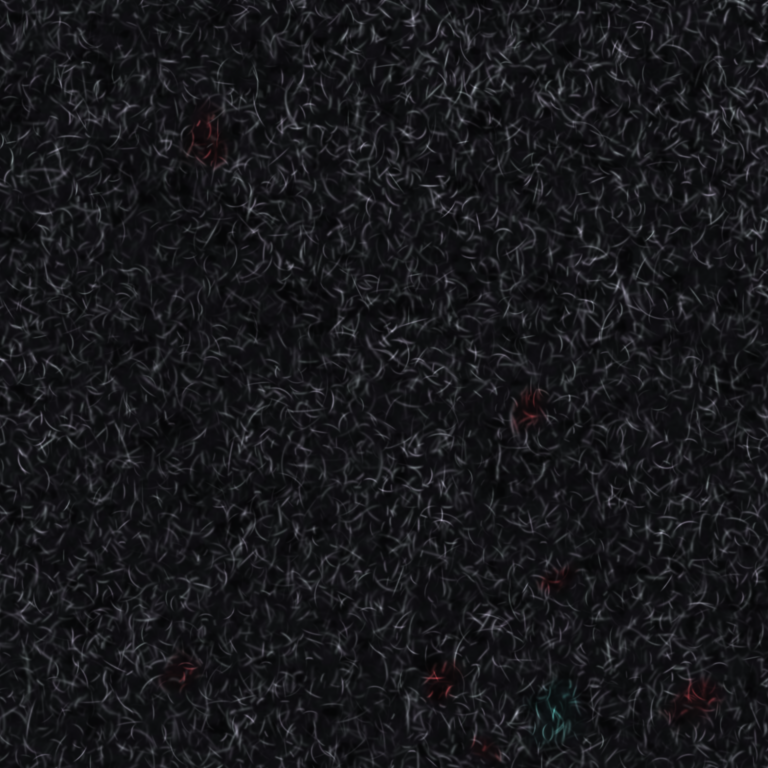
Give the GLSL for this texture, as a WebGL 2 fragment shader.

```glsl
#version 300 es
precision highp float;

uniform vec2 u_resolution;
out vec4 fragColor;

// Values to tune, lengths in canvas heights
const int LAYERS = 10;
const int TUFTS = 8;
const float COARSE_CELLS = 24.0;
const float FINE_CELLS = 64.0;
const float THIN_FIBRE = 0.0012;
const float THICK_FIBRE = 0.0026;
const float FIBRE_LIGHT = 0.25;
const float VERTICAL_BIAS = 0.2;
const float PIT_CELLS = 42.0;
const float PIT_DEPTH = 0.5;
const vec3 GROUND = vec3(0.050, 0.050, 0.056);
const vec3 COOL_TINT = vec3(0.93, 1.02, 1.01);
const vec3 VIOLET_TINT = vec3(1.02, 0.95, 1.09);
const vec3 RED_TINT = vec3(1.35, 0.48, 0.52);
const vec3 TEAL_TINT = vec3(0.65, 1.30, 1.25);
const float PI = 3.14159265;

float hash(vec2 p) {
    return fract(sin(dot(p, vec2(127.1, 311.7))) * 43758.5453);
}

vec2 hash2(vec2 p) {
    return vec2(hash(p), hash(p + vec2(37.2, 17.9)));
}

float noise(vec2 p) {
    vec2 cell = floor(p);
    vec2 f = fract(p);
    f = f * f * (3.0 - 2.0 * f);
    float low = mix(hash(cell), hash(cell + vec2(1.0, 0.0)), f.x);
    float high = mix(hash(cell + vec2(0.0, 1.0)), hash(cell + vec2(1.0, 1.0)), f.x);
    return mix(low, high, f.y);
}

float fbm(vec2 p) {
    return 0.55 * noise(p) + 0.3 * noise(p * 2.1 + 11.3) + 0.15 * noise(p * 4.3 + 5.7);
}

// Coverage of one bent fibre; p is relative to its middle, in cells
float fibre(vec2 p, vec2 seed, float width) {
    float angle = PI * hash(seed + 3.1);
    angle += VERTICAL_BIAS * sin(2.0 * angle);
    float c = cos(angle);
    float s = sin(angle);
    vec2 q = vec2(c * p.x + s * p.y, c * p.y - s * p.x);
    float halfLength = mix(0.35, 0.85, hash(seed + 5.7));
    float bend = 1.2 * (hash(seed + 8.3) - 0.5);
    float slope = 2.0 * bend * q.x;
    float d = (q.y - bend * q.x * q.x) / sqrt(1.0 + slope * slope);
    float ends = 1.0 - smoothstep(0.3 * halfLength, halfLength, abs(q.x));
    return exp(-d * d / (width * width)) * ends;
}

// One layer of scattered fibres; tuft holds a dye colour and its strength
vec3 fibreLayer(vec2 uv, float cells, float layer, vec4 tuft, float pixel) {
    vec2 p = uv * cells + 13.7 * layer;
    vec2 home = floor(p);
    vec3 light = vec3(0.0);
    for (int y = -1; y <= 1; y++) {
        for (int x = -1; x <= 1; x++) {
            vec2 cell = home + vec2(x, y);
            vec2 seed = cell + 71.3 * layer;
            float thickness = hash(seed + 12.9);
            float width = max(mix(THIN_FIBRE, THICK_FIBRE, thickness), 0.6 * pixel);
            float shine = pow(hash(seed + 21.4), 4.0) * mix(1.3, 0.7, thickness);
            vec3 tint = mix(COOL_TINT, VIOLET_TINT, hash(seed + 29.6));
            tint = mix(tint, tuft.rgb, tuft.a * step(hash(seed + 33.8), 0.85));
            light += tint * shine * fibre(p - cell - hash2(seed), seed, width * cells);
        }
    }
    return light * FIBRE_LIGHT;
}

// Sparse dyed tufts with ragged outlines
vec4 dyedTuft(vec2 uv) {
    vec4 tuft = vec4(RED_TINT, 0.0);
    vec2 ragged = uv + 0.03 * (vec2(noise(uv * 30.0), noise(uv * 30.0 + 47.0)) - 0.5);
    for (int i = 0; i < TUFTS; i++) {
        vec2 seed = vec2(float(i) * 4.7 + 2.3, 9.1);
        float radius = mix(0.015, 0.05, hash(seed + 6.2));
        float strength = 1.0 - smoothstep(0.3 * radius, radius, length(ragged - hash2(seed)));
        vec3 dye = i == TUFTS - 1 ? TEAL_TINT : RED_TINT;
        if (strength > tuft.a) tuft = vec4(dye, strength);
    }
    return tuft;
}

void main() {
    vec2 uv = gl_FragCoord.xy / u_resolution.y;
    float pixel = 1.0 / u_resolution.y;
    vec4 tuft = dyedTuft(uv);

    // Soft, uneven ground
    float mottle = fbm(uv * 75.0);
    vec3 tint = mix(COOL_TINT, VIOLET_TINT, smoothstep(0.3, 0.7, noise(uv * 85.0 + 19.0)));
    tint = mix(tint, tuft.rgb, 0.45 * tuft.a);
    vec3 colour = GROUND * tint * mix(0.65, 1.4, mottle);

    // Matted fibres, gathered in loose clumps
    float clump = mix(0.5, 1.4, fbm(uv * 16.0 + 31.0)) * mix(0.8, 1.2, noise(uv * 4.0 + 3.0));
    vec3 fibres = vec3(0.0);
    for (int i = 0; i < LAYERS; i++) {
        float depth = float(i) / float(LAYERS - 1);
        fibres += fibreLayer(uv, mix(COARSE_CELLS, FINE_CELLS, depth), float(i + 1), tuft, pixel);
    }
    colour += fibres * clump;

    // Dark pits between the fibres
    float pit = 1.0 - smoothstep(0.2, 0.42, fbm(uv * PIT_CELLS + 53.0));
    colour *= 1.0 - PIT_DEPTH * pit;

    fragColor = vec4(colour, 1.0);
}
```
